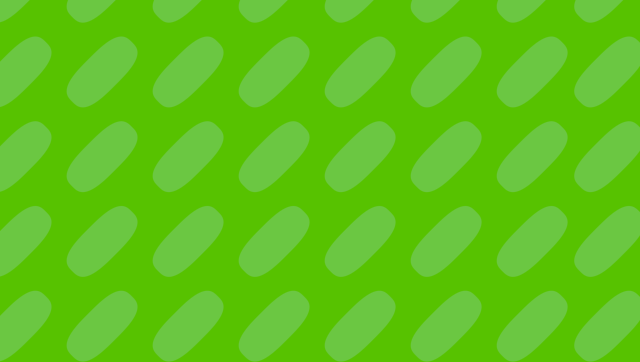
This pattern is drawn by a Shadertoy shader. Its source:

```glsl
// Staggered-free grid of pale slanted lozenges on bright green, last column set closer.

const vec3 GREEN = vec3(0.34, 0.76, 0.0);
const vec3 PALE_GREEN = vec3(0.42, 0.78, 0.26);

// All lengths are fractions of the canvas width.
const vec2 PITCH = vec2(0.1344, 0.1324);
const vec2 FIRST_CENTER = vec2(0.0251, 0.0560);
const vec2 RADII = vec2(0.0659, 0.0292);
const float LAST_COLUMN_START = 0.8922;
const float LAST_COLUMN_SHIFT = 0.0133;

// Rotates a point into axes along and across the rising diagonal.
vec2 toDiagonal(vec2 p) {
    return vec2(p.x + p.y, p.y - p.x) * sqrt(0.5);
}

// Approximate signed distance to a cubic superellipse.
float superellipse(vec2 p, vec2 radii) {
    vec2 q = abs(p) / radii;
    float s = max(pow(dot(q * q, q), 1.0 / 3.0), 0.001);
    vec2 slope = q * q / (s * s * radii);
    return (s - 1.0) / max(length(slope), 0.001);
}

// Offset from the nearest center of a regular grid.
vec2 repeatGrid(vec2 p, vec2 origin, vec2 pitch) {
    return (fract((p - origin) / pitch + 0.5) - 0.5) * pitch;
}

// Moves everything right of an edge to the left by the given amount.
vec2 pullLeft(vec2 p, float edge, float amount) {
    return p + vec2(amount * step(edge, p.x), 0.0);
}

void mainImage(out vec4 fragColor, in vec2 fragCoord) {
    float pixel = 1.0 / iResolution.x;
    vec2 p = pullLeft(fragCoord * pixel, LAST_COLUMN_START, LAST_COLUMN_SHIFT);

    // Slanted lozenge in each cell
    vec2 cell = repeatGrid(p, FIRST_CENTER, PITCH);
    float d = superellipse(toDiagonal(cell), RADII);

    // Smoothed edge about one pixel wide
    float cover = 1.0 - smoothstep(-0.75 * pixel, 0.75 * pixel, d);
    fragColor = vec4(mix(GREEN, PALE_GREEN, cover), 1.0);
}
```
